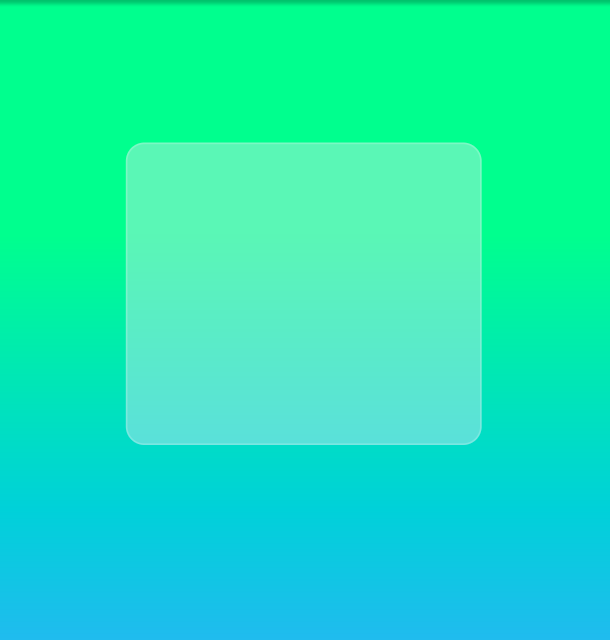
Give the GLSL for this background, as a WebGL 2 fragment shader.

```glsl
#version 300 es
precision highp float;

uniform vec2 u_resolution;
out vec4 outColor;

// Lengths are fractions of the canvas height
const vec3 GREEN = vec3(0.0, 1.0, 0.555);
const vec3 TEAL = vec3(0.0, 0.82, 0.85);
const vec3 BLUE = vec3(0.125, 0.735, 0.935);
const float GREEN_STOP = 0.635;
const float TEAL_STOP = 0.205;

const vec2 CARD_CENTER = vec2(0.4746, 0.541);
const vec2 CARD_HALF_SIZE = vec2(0.278, 0.2363);
const float CARD_RADIUS = 0.029;
const vec3 CARD_TINT = vec3(0.95, 0.91, 0.98);
const float CARD_OPACITY = 0.37;
const float BORDER_WIDTH = 0.0026;
const float BORDER_OPACITY = 0.2;

const float SHADOW_OPACITY = 0.24;
const float SHADOW_DEPTH = 0.012;

float roundedBox(vec2 p, vec2 halfSize, float radius) {
  vec2 q = abs(p) - halfSize + radius;
  return length(max(q, 0.0)) + min(max(q.x, q.y), 0.0) - radius;
}

vec3 backdrop(float y) {
  vec3 lower = mix(BLUE, TEAL, clamp(y / TEAL_STOP, 0.0, 1.0));
  return mix(lower, GREEN, clamp((y - TEAL_STOP) / (GREEN_STOP - TEAL_STOP), 0.0, 1.0));
}

void main() {
  vec2 p = gl_FragCoord.xy / u_resolution.y;
  float pixel = 1.0 / u_resolution.y;
  vec3 color = backdrop(p.y);

  // Soft shadow along the top edge
  float shadow = 1.0 - smoothstep(0.0, SHADOW_DEPTH, 1.0 - p.y);
  color *= 1.0 - SHADOW_OPACITY * shadow;

  // Translucent card with a faint light border
  float d = roundedBox(p - CARD_CENTER, CARD_HALF_SIZE, CARD_RADIUS);
  float card = clamp(0.5 - d / pixel, 0.0, 1.0);
  float inner = clamp(0.5 - (d + BORDER_WIDTH) / pixel, 0.0, 1.0);
  color = mix(color, CARD_TINT, CARD_OPACITY * card);
  color = mix(color, vec3(1.0), BORDER_OPACITY * (card - inner));

  outColor = vec4(color, 1.0);
}
```
